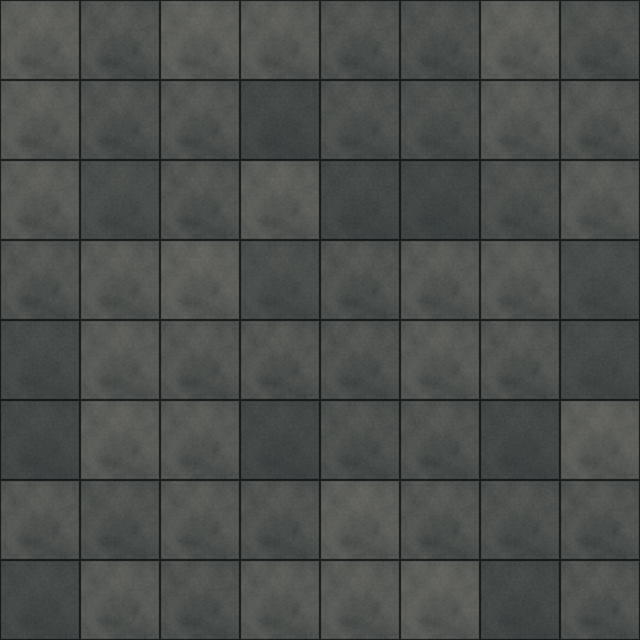
This texture is drawn by a WebGL 2 fragment shader. Its source:

```glsl
#version 300 es
precision highp float;

#define TILES 8.0
#define GROUT_HALF 0.008
#define DARK_SHARE 0.17
#define DARK_DROP 0.27
#define TONE_SPREAD 0.34
#define CLOUD_AMOUNT 0.52
#define GRAIN_AMOUNT 0.13
#define BEVEL_AMOUNT 0.10
#define COOL_GLAZE vec3(0.215, 0.24, 0.238)
#define WARM_GLAZE vec3(0.41, 0.41, 0.388)
#define GROUT_COLOR vec3(0.045, 0.06, 0.07)

uniform vec2 u_resolution;
out vec4 fragColor;

float hash(vec2 p) {
    vec3 q = fract(p.xyx * vec3(0.1031, 0.1030, 0.0973));
    q += dot(q, q.yzx + 33.33);
    return fract((q.x + q.y) * q.z);
}

vec2 gradient(vec2 cell) {
    float angle = 6.28318 * hash(cell + 17.0);
    return vec2(cos(angle), sin(angle));
}

// Gradient noise, roughly -0.7 to 0.7
float noise(vec2 p) {
    vec2 i = floor(p);
    vec2 f = p - i;
    vec2 w = f * f * f * (f * (f * 6.0 - 15.0) + 10.0);
    vec2 e = vec2(1.0, 0.0);
    float low = mix(dot(gradient(i), f), dot(gradient(i + e), f - e), w.x);
    float high = mix(dot(gradient(i + e.yx), f - e.yx),
                     dot(gradient(i + 1.0), f - 1.0), w.x);
    return mix(low, high, w.y);
}

float fbm(vec2 p) {
    float sum = 0.0;
    float gain = 0.5;
    for (int k = 0; k < 4; k++) {
        sum += gain * noise(p);
        p = p * 2.03 + 11.7;
        gain *= 0.55;
    }
    return sum;
}

float blob(vec2 p, vec2 center, vec2 radius) {
    vec2 d = (p - center) / radius;
    return exp(-dot(d, d));
}

// Cloudy glaze shared by every tile
float glaze(vec2 p) {
    vec2 q = p + 0.16 * vec2(noise(p * 5.0), noise(p * 5.0 + 9.0));
    float cloud = 0.75 * fbm(p * vec2(4.5, 3.5) + 4.0);
    cloud += 0.26 * blob(q, vec2(0.40, 0.78), vec2(0.42, 0.28));
    cloud += 0.28 * blob(q, vec2(0.12, 0.25), vec2(0.18, 0.24));
    cloud += 0.32 * blob(q, vec2(0.84, 0.36), vec2(0.16, 0.20));
    cloud -= 0.46 * blob(q, vec2(0.48, 0.20), vec2(0.30, 0.18));
    cloud -= 0.26 * blob(q, vec2(0.86, 0.05), vec2(0.30, 0.12));
    return cloud - 0.04;
}

// Most tiles vary gently; a few are clearly darker
float tileTone(vec2 id) {
    float tone = 0.55 + TONE_SPREAD * (hash(id + 3.0) - 0.5);
    float dark = step(hash(id + 41.0), DARK_SHARE);
    return mix(tone, 0.5 * tone + 0.27, dark) - DARK_DROP * dark;
}

void main() {
    vec2 grid = gl_FragCoord.xy / u_resolution * TILES;
    vec2 id = floor(grid);
    vec2 p = fract(grid);
    float pixel = TILES / min(u_resolution.x, u_resolution.y);

    // Distance to the nearest tile edge
    vec2 border = min(p, 1.0 - p);
    float edge = min(border.x, border.y);

    // Glaze tone, fine grain and worn rim
    float tone = tileTone(id);
    float contrast = mix(0.5, 1.0, smoothstep(0.25, 0.5, tone));
    tone += CLOUD_AMOUNT * contrast * glaze(p);
    tone += GRAIN_AMOUNT * (noise(p * 31.0) + 0.6 * noise(grid * 23.0));
    tone -= 0.10 * (1.0 - smoothstep(0.01, 0.10, edge));
    tone += BEVEL_AMOUNT * (1.0 - smoothstep(0.008, 0.018, abs(edge - 0.034)));
    vec3 color = mix(COOL_GLAZE, WARM_GLAZE, tone);

    // Soft shade beside the grout, then the grout line
    color *= 1.0 - 0.18 * (1.0 - smoothstep(GROUT_HALF, GROUT_HALF + 0.016, edge));
    float soft = 0.5 * pixel;
    float grout = 1.0 - smoothstep(GROUT_HALF - soft, GROUT_HALF + soft, edge);
    fragColor = vec4(mix(color, GROUT_COLOR, grout), 1.0);
}
```
